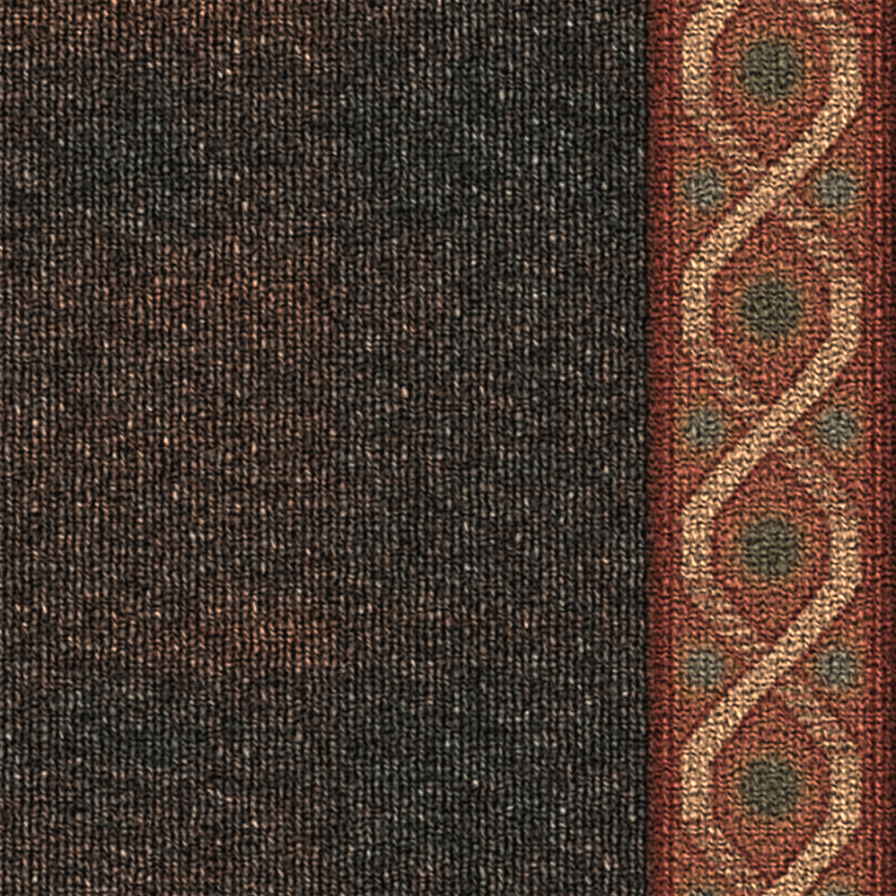
A WebGL 1 fragment shader for this texture:

```glsl
precision highp float;
uniform vec2 u_resolution;

const float COLUMNS = 102.0;
const float ROWS = 112.0;
const float BAND_LEFT = 0.726;
const float BRAID_X = 0.860;
const float BRAID_SWING = 0.083;
const float BRAID_PERIOD = 0.267;
const float MEDALLION_Y = 0.121;
const float STRAND_HALF = 0.0165;
const float TEETH = 17.0;
const float SOFT = 0.004;
const float FIELD_GRAIN = 0.95;
const float BAND_GRAIN = 0.75;
const vec3 CHARCOAL = vec3(0.180, 0.180, 0.165);
const vec3 RUST = vec3(0.275, 0.205, 0.170);
const vec3 RED = vec3(0.54, 0.29, 0.23);
const vec3 MAROON = vec3(0.37, 0.16, 0.13);
const vec3 TAN = vec3(0.72, 0.54, 0.40);
const vec3 OCHRE = vec3(0.54, 0.38, 0.25);
const vec3 OLIVE = vec3(0.34, 0.31, 0.24);
const vec3 TEAL = vec3(0.40, 0.39, 0.33);

float hash(vec2 p) {
  vec3 q = fract(vec3(p.xyx) * 0.1031);
  q += dot(q, q.yzx + 33.33);
  return fract((q.x + q.y) * q.z);
}

float corner(vec2 cell, vec2 offset) {
  float a = 6.2832 * hash(cell);
  return dot(vec2(cos(a), sin(a)), offset);
}

float gradientNoise(vec2 p) {
  vec2 i = floor(p), f = fract(p);
  vec2 w = f * f * f * (f * (f * 6.0 - 15.0) + 10.0);
  float low = mix(corner(i, f), corner(i + vec2(1, 0), f - vec2(1, 0)), w.x);
  float high = mix(corner(i + vec2(0, 1), f - vec2(0, 1)),
                   corner(i + vec2(1, 1), f - vec2(1, 1)), w.x);
  return mix(low, high, w.y);
}

float patchAt(vec2 p, vec2 centre, vec2 size) {
  vec2 d = (p - centre) / size;
  return exp(-dot(d, d));
}

float disc(vec2 d, float radius) {
  return 1.0 - smoothstep(radius - 0.012, radius + 0.008, length(d));
}

// Worn dark cloth with rusty horizontal patches
vec3 fieldColor(vec2 p) {
  float wear = 0.34 + 0.26 * (1.0 - smoothstep(0.35, 0.40, p.x));
  wear += 0.50 * patchAt(p, vec2(0.18, 0.99), vec2(0.30, 0.045));
  wear += 0.40 * patchAt(p, vec2(0.28, 0.67), vec2(0.20, 0.06));
  wear += 0.50 * patchAt(p, vec2(0.28, 0.28), vec2(0.16, 0.035));
  wear += 0.25 * patchAt(p, vec2(0.45, 0.31), vec2(0.28, 0.025));
  wear += 0.20 * patchAt(p, vec2(0.20, 0.50), vec2(0.30, 0.06));
  wear -= 0.50 * patchAt(p, vec2(0.15, 0.82), vec2(0.12, 0.09));
  wear -= 0.45 * patchAt(p, vec2(0.14, 0.18), vec2(0.15, 0.07));
  wear -= 0.30 * patchAt(p, vec2(0.53, 0.85), vec2(0.18, 0.12));
  wear -= 0.25 * patchAt(p, vec2(0.50, 0.14), vec2(0.20, 0.10));
  wear += 0.30 * gradientNoise(p * vec2(14.0, 26.0));
  wear += 0.55 * gradientNoise(p * vec2(48.0, 70.0) + 7.0);
  vec3 color = mix(CHARCOAL, RUST, clamp(wear, 0.0, 1.2));
  return color * (1.0 + 0.32 * gradientNoise(p * vec2(18.0, 52.0) + 31.0));
}

// Red border with medallions and crossing strands
vec3 bandColor(vec2 p) {
  p += 0.003 * vec2(gradientNoise(p * 90.0), gradientNoise(p * 90.0 + 17.0));
  float turn = fract((p.y - MEDALLION_Y) / BRAID_PERIOD + 0.5) - 0.5;
  float x = p.x - BRAID_X;
  float y = turn * BRAID_PERIOD;
  float toCrossing = (0.5 - abs(turn)) * BRAID_PERIOD;
  vec3 color = mix(RED, OCHRE, 0.2 + 0.5 * gradientNoise(p * 60.0));

  // Medallion cores and side blossoms
  vec2 core = vec2(x, y);
  vec2 blossom = vec2(abs(x) - 0.074, toCrossing);
  color = mix(color, OCHRE, 0.65 * disc(core, 0.050));
  color = mix(color, OLIVE, 0.95 * disc(core, 0.036));
  color = mix(color, OCHRE, 0.65 * disc(blossom, 0.041));
  color = mix(color, TEAL, 0.85 * disc(blossom, 0.024));

  // The rising strand lies over the toothed falling one
  float reach = min(2.65 * (0.5 - abs(turn)), 1.0);
  reach = mix(reach, sin(reach * 1.5708), 0.3) * BRAID_SWING;
  float slant = mix(1.0, 0.78, smoothstep(0.08, 0.18, abs(turn)));
  float side = turn > 0.0 ? -1.0 : 1.0;
  float over = abs(x - side * reach) * slant;
  float under = abs(x + side * reach) * slant;
  float tooth = 0.5 + 0.5 * cos(6.2832 * TEETH * y / BRAID_PERIOD);
  float toothed = smoothstep(0.07, 0.15, abs(turn));
  float underMask = 1.0 - smoothstep(STRAND_HALF - SOFT, STRAND_HALF + SOFT, under);
  underMask *= mix(1.0, 0.3 + 0.7 * tooth, toothed);
  float edge = 1.0 - smoothstep(0.019, 0.027, min(over, under));
  color = mix(color, MAROON, 0.65 * edge);
  color = mix(color, TAN * 0.95, underMask);
  color = mix(color, MAROON, 0.7 * toothed * (1.0 - smoothstep(0.018, 0.024, over)));
  color = mix(color, TAN, 1.0 - smoothstep(STRAND_HALF - SOFT, STRAND_HALF + SOFT, over));

  // Striped selvages
  float selvage = 1.0 - smoothstep(0.748, 0.758, p.x) + smoothstep(0.961, 0.969, p.x);
  float stripe = 0.5 + 0.5 * cos((p.x - 0.742) * 500.0);
  color = mix(color, mix(MAROON, RED, stripe), selvage);
  return color * (1.0 - 0.35 * smoothstep(0.982, 0.998, p.x));
}

void main() {
  vec2 p = gl_FragCoord.xy / u_resolution;
  float inBand = smoothstep(BAND_LEFT - 0.008, BAND_LEFT + 0.004, p.x);

  // Knit columns with uneven, jittered stitches
  vec2 knit = p * vec2(COLUMNS, ROWS);
  knit += vec2(0.35, 0.9) * vec2(gradientNoise(p * 45.0), gradientNoise(p * 55.0 + 5.0));
  float column = 0.5 + 0.5 * cos(6.2832 * knit.x);
  float lean = 0.12 * sin(6.2832 * knit.x);
  float row = 0.5 + 0.5 * cos(6.2832 * (knit.y + lean));
  float bead = column * (0.35 + 0.65 * row);
  float uneven = hash(floor(knit + 0.5));
  float grain = gradientNoise(p * 215.0) + 0.6 * gradientNoise(p * 130.0 + 40.0);

  float fieldLight = 0.36 + bead * (0.95 + 1.35 * uneven) + 0.18 * row + FIELD_GRAIN * grain;
  float bandLight = 0.55 + 0.60 * column * row + 0.30 * row + 0.16 * uneven + BAND_GRAIN * grain;
  vec3 field = fieldColor(p) * max(fieldLight, 0.22);
  field += vec3(0.22, 0.20, 0.17) * bead * smoothstep(0.93, 1.0, uneven);
  vec3 band = bandColor(p) * max(bandLight, 0.3);
  vec3 color = mix(field, band, inBand);
  color *= 1.0 - 0.3 * patchAt(p, vec2(BAND_LEFT, p.y), vec2(0.009, 1.0));
  gl_FragColor = vec4(clamp(color, 0.0, 1.0), 1.0);
}
```
